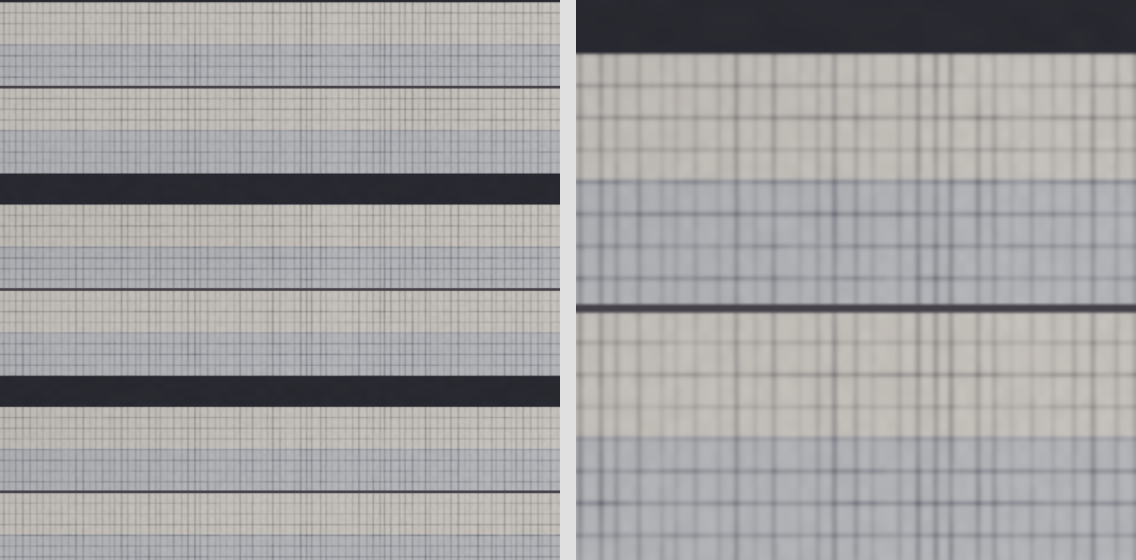
Left: the whole. Right: its middle third, enlarged.
Reproduce this texture procedurally as a Shadertoy shader.

```glsl
// Woven striped cloth: dark bars separate pairs of warm and cool grey stripes,
// each group split by a thin dark line. A soft, uneven thread grid covers the
// light stripes, built from jittered Gaussian lines and value noise.

const float PERIOD = 0.3613;        // height of one full stripe group
const float PHASE = 0.0514;         // how far the first bar starts above the top
const float BAR = 0.0553;           // height of the dark bar
const float COOL_A = 0.1300;        // start of the first cool stripe
const float LINE_POS = 0.2070;      // centre of the thin line
const float COOL_B = 0.2830;        // start of the second cool stripe
const float LINE_HALF = 0.0024;     // half width of the thin line
const float SOFTNESS = 0.0016;      // blur of stripe edges

const float WARPS = 85.0;           // vertical threads across the canvas
const float WEFTS = 16.0;           // horizontal threads per stripe group
const float WARP_WIDTH = 0.0021;
const float WEFT_WIDTH = 0.0018;
const float WARP_DEPTH = 0.095;
const float WEFT_DEPTH = 0.085;

const vec3 WARM = vec3(0.755, 0.738, 0.716);
const vec3 COOL = vec3(0.690, 0.693, 0.706);
const vec3 DARK = vec3(0.158, 0.160, 0.188);
const vec3 THIN = vec3(0.270, 0.255, 0.285);
const vec3 THREAD_TINT = vec3(1.0, 0.98, 0.88);

float hash(vec2 p) {
    vec3 q = fract(vec3(p.xyx) * 0.1031);
    q += dot(q, q.yzx + 33.33);
    return fract((q.x + q.y) * q.z);
}

float noise(vec2 p) {
    vec2 i = floor(p), f = fract(p);
    f = f * f * (3.0 - 2.0 * f);
    return mix(mix(hash(i), hash(i + vec2(1, 0)), f.x),
               mix(hash(i + vec2(0, 1)), hash(i + vec2(1, 1)), f.x), f.y);
}

float gauss(float d, float width) {
    return exp(-d * d / (width * width));
}

// Smooth mask of the interval [a, b]
float span(float x, float a, float b, float soft) {
    return smoothstep(a - soft, a + soft, x) - smoothstep(b - soft, b + soft, x);
}

// Vertical threads with random offset and strength
float warpThreads(float x) {
    float cell = floor(x * WARPS), sum = 0.0;
    for (float k = -1.0; k <= 1.0; k++) {
        float id = cell + k;
        float centre = (id + 0.5 + 0.4 * (hash(vec2(id, 3.0)) - 0.5)) / WARPS;
        float strength = 0.35 + 0.85 * hash(vec2(id, 11.0));
        sum += strength * gauss(x - centre, WARP_WIDTH);
    }
    return sum;
}

// Horizontal threads, evenly spaced below each bar
float weftThreads(float below, float group) {
    float pitch = (PERIOD - BAR) / WEFTS;
    float id = floor(below / pitch + 0.5);
    float strength = 0.6 + 0.6 * hash(vec2(id, group + 20.0));
    return strength * gauss(below - id * pitch, WEFT_WIDTH);
}

void mainImage(out vec4 fragColor, in vec2 fragCoord) {
    vec2 uv = fragCoord / iResolution.xy;
    float soft = max(SOFTNESS, 0.8 / iResolution.y);
    float down = 1.0 - uv.y + PHASE;
    float group = floor(down / PERIOD);
    float t = down - group * PERIOD;

    // Warm and cool stripes
    float cool = span(t, COOL_A, LINE_POS, soft) + span(t, COOL_B, PERIOD + 0.1, soft);
    vec3 color = mix(WARM, COOL, cool);

    // Thread grid, fading in and out along each thread
    float warp = warpThreads(uv.x) * (0.7 + 0.6 * noise(uv * vec2(85.0, 24.0)));
    float weft = weftThreads(t - BAR, group) * (0.65 + 0.7 * noise(uv * vec2(40.0, 70.0) + 7.0));
    color -= THREAD_TINT * (WARP_DEPTH * warp + WEFT_DEPTH * weft);

    // Fine grain and broad tonal drift
    color += 0.024 * (noise(uv * vec2(190.0, 150.0)) - 0.5);
    color += 0.016 * (noise(uv * 5.0 + 2.0) - 0.5) + 0.024 * (uv.x - 0.4);

    // Thin line and dark bar, the bar wrapping over the group edge
    color = mix(color, THIN, span(t, LINE_POS - LINE_HALF, LINE_POS + LINE_HALF, soft));
    float bar = span(t, 0.0, BAR, soft) + smoothstep(PERIOD - soft, PERIOD + soft, t);
    vec3 barColor = DARK + 0.012 * (noise(uv * vec2(60.0, 90.0)) - 0.5);
    color = mix(color, barColor, bar);

    fragColor = vec4(clamp(color, 0.0, 1.0), 1.0);
}
```
